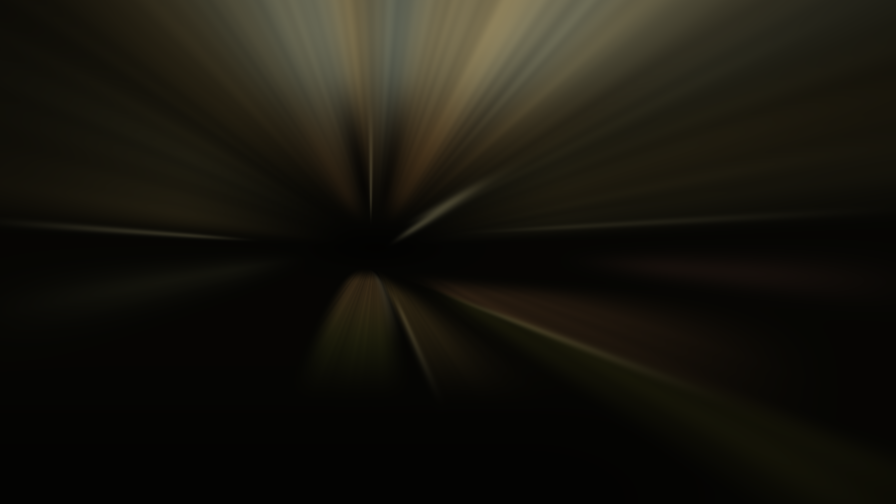
A WebGL 2 fragment shader for this background:

```glsl
#version 300 es
precision highp float;
// Dark radial zoom blur: a pale fan of light above a black core, with dim petals below.
// Each fan is a window in angle or slope around the core, textured by gradient noise
// sampled mostly along the direction, so that its grain stretches into rays.
uniform vec2 u_resolution;
out vec4 outColor;

vec2 hashGradient(vec2 cell) {
    vec2 h = vec2(dot(cell, vec2(127.1, 311.7)), dot(cell, vec2(269.5, 183.3)));
    return 2.0 * fract(sin(h) * 43758.5453) - 1.0;
}

float gradientNoise(vec2 p) {
    vec2 i = floor(p), f = fract(p);
    vec2 u = f * f * f * (f * (f * 6.0 - 15.0) + 10.0);
    vec2 e = vec2(0.0, 1.0);
    float low = mix(dot(hashGradient(i), f), dot(hashGradient(i + e.yx), f - e.yx), u.x);
    float high = mix(dot(hashGradient(i + e.xy), f - e.xy), dot(hashGradient(i + 1.0), f - 1.0), u.x);
    return mix(low, high, u.y);
}

// Rises from a to b, then falls from c to d.
float window(float x, float a, float b, float c, float d) {
    return smoothstep(a, b, x) * (1.0 - smoothstep(c, d, x));
}

float bell(float x, float width) {
    return exp(-x * x / (width * width));
}

// Soft line from a to b that fades at both ends and widens outward.
float streak(vec2 p, vec2 a, vec2 b, float width) {
    vec2 axis = b - a, q = p - a;
    float t = dot(q, axis) / dot(axis, axis);
    float across = (q.x * axis.y - q.y * axis.x) / length(axis);
    return bell(across, width * (0.4 + clamp(t, 0.0, 1.0))) * window(t, 0.0, 0.25, 0.3, 1.0);
}

void main() {
    // Units of canvas height, centred on the core; angle is zero straight up.
    vec2 p = (gl_FragCoord.xy - u_resolution * vec2(0.419, 0.509)) / u_resolution.y;
    float r = length(p);
    vec2 dir = p / max(r, 0.001);
    float angle = atan(p.x, p.y);

    // Ray grain at two scales, plus a slow warm or cool drift.
    float coarse = gradientNoise(dir * 7.0 + r * 0.5);
    float fine = gradientNoise(dir * 24.0 + r * 0.8 + 9.0);
    float rays = 1.0 + 0.45 * coarse + 0.28 * fine;
    float warmth = gradientNoise(dir * 5.0 + 31.0);
    vec3 tint = vec3(1.0 + 0.18 * warmth, 1.0, 1.0 - 0.25 * warmth);

    vec3 color = vec3(0.022, 0.021, 0.012);

    // Dim upper half, cut off sharply along the horizon.
    float upper = (1.0 - smoothstep(1.40, 1.54, abs(angle))) * smoothstep(0.04, 0.42, r);
    float sideFade = 1.0 - 0.55 * smoothstep(0.35, 0.8, -p.x) - 0.25 * smoothstep(0.6, 1.1, p.x);
    color += vec3(0.090, 0.077, 0.042) * upper * sideFade * rays * tint;

    // Pale fan with a brown foot.
    float fan = window(angle, -0.95, -0.15, 0.55, 1.28);
    float lift = smoothstep(0.02, 0.45, p.y);
    vec3 light = mix(vec3(0.29, 0.21, 0.12), vec3(0.325, 0.325, 0.275), smoothstep(0.12, 0.36, p.y));
    float sheen = 1.0 + 0.12 * bell(angle - 0.62, 0.25) - 0.08 * bell(angle, 0.2);
    color += light * fan * lift * sheen * mix(rays, 1.0, 0.55 * lift) * tint;

    // Brown flares on either side of the upright, and the dark wedges between them.
    float nearCore = window(r, 0.05, 0.13, 0.16, 0.36) * step(0.0, p.y);
    float flares = bell(angle + 0.50, 0.16) + bell(angle - 0.48, 0.2);
    color += vec3(0.070, 0.045, 0.022) * flares * nearCore;
    float wedges = bell(angle + 0.19, 0.10) + 0.8 * bell(angle - 0.18, 0.10);
    color *= 1.0 - 0.6 * min(wedges, 1.0) * nearCore;

    // Faint side bands under the horizon.
    color += vec3(0.042, 0.042, 0.027) * bell(angle + 1.74, 0.085) * window(r, 0.12, 0.3, 0.4, 0.9) * rays;
    color += vec3(0.060, 0.036, 0.030) * bell(angle - 1.64, 0.045) * window(r, 0.35, 0.6, 0.7, 1.2) * rays;

    // Lower right: brown sheet, olive sheet and a second petal, split by slope.
    float depth = -p.y - 0.04;
    float slope = depth / max(p.x, 0.001);
    float below = smoothstep(0.0, 0.06, depth) * step(0.0, p.x);
    float brown = window(slope, 0.06, 0.24, 0.34, 0.42) * window(p.x, 0.04, 0.18, 0.22, 0.95);
    color += vec3(0.125, 0.082, 0.048) * brown * below * rays;
    float olive = window(slope, 0.33, 0.41, 0.42, 0.66) * window(p.x, 0.08, 0.2, 0.7, 1.4);
    color += vec3(0.058, 0.056, 0.016) * olive * below * rays;
    float petal = window(slope, 0.45, 1.2, 1.6, 2.5) * (1.0 - smoothstep(0.06, 0.29, depth));
    color += vec3(0.135, 0.105, 0.050) * petal * below * rays;

    // Arched petal straight below the core, with a pale right rim.
    float halfWidth = 0.115 * sqrt(clamp(depth / 0.22, 0.001, 1.3));
    float across = (p.x + 0.023 + 0.11 * depth) / halfWidth;
    float arch = (1.0 - smoothstep(0.5, 1.05, abs(across))) * window(depth, 0.0, 0.03, 0.05, 0.28);
    vec3 archColor = mix(vec3(0.165, 0.120, 0.065), vec3(0.120, 0.125, 0.040), smoothstep(0.03, 0.18, depth));
    color += archColor * arch * rays;
    color += vec3(0.10, 0.095, 0.075) * bell(across - 0.82, 0.16) * window(depth, 0.0, 0.03, 0.04, 0.16);

    // Thin bright edges.
    vec3 edge = vec3(0.20, 0.19, 0.14);
    color += edge * 1.10 * streak(p, vec2(0.02, 0.0), vec2(0.24, 0.145), 0.010);
    color += edge * 0.45 * streak(p, vec2(0.05, 0.04), vec2(0.32, 0.18), 0.012);
    color += edge * 0.80 * streak(p, vec2(-0.009, 0.04), vec2(-0.009, 0.30), 0.004);
    color += edge * 0.75 * streak(p, vec2(-0.22, 0.013), vec2(-0.85, 0.058), 0.007);
    color += edge * 0.35 * streak(p, vec2(0.15, 0.028), vec2(1.15, 0.082), 0.008);
    color += edge * 0.55 * streak(p, vec2(0.03, -0.08), vec2(0.14, -0.33), 0.007);
    color += edge * 0.50 * streak(p, vec2(0.11, -0.083), vec2(0.75, -0.325), 0.009);

    // Black core, stretched sideways.
    color *= 1.0 - 0.55 * bell(length(p * vec2(0.5, 1.6)), 0.06);
    // Lower edge sinks into black.
    color *= 1.0 - 0.5 * smoothstep(0.2, 0.5, -p.y) * (1.0 - smoothstep(0.3, 0.9, p.x));
    outColor = vec4(max(color, 0.0), 1.0);
}
```
